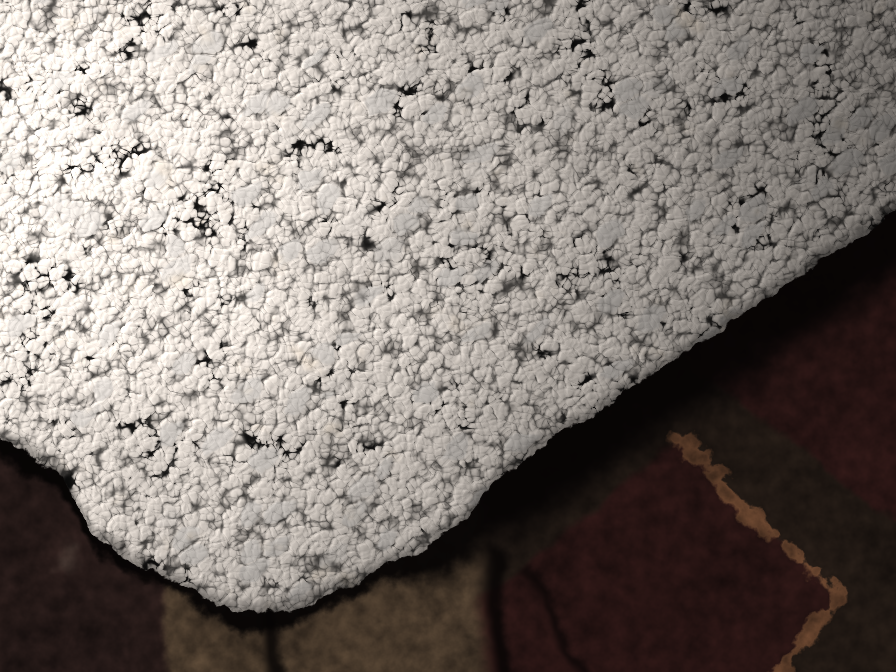
This texture is drawn by a Shadertoy shader. Its source:

```glsl
// Draws a rough, pitted concrete block lit from the left above a dark floor of red bricks.

vec2 hash2(vec2 p) {
    return fract(sin(vec2(dot(p, vec2(127.1, 311.7)), dot(p, vec2(269.5, 183.3)))) * 43758.5);
}

float gradientNoise(vec2 p) {
    vec2 i = floor(p), f = fract(p), u = f * f * (3.0 - 2.0 * f);
    vec2 o = vec2(0.0, 1.0);
    float a = dot(hash2(i) * 2.0 - 1.0, f);
    float b = dot(hash2(i + o.yx) * 2.0 - 1.0, f - o.yx);
    float c = dot(hash2(i + o.xy) * 2.0 - 1.0, f - o.xy);
    float d = dot(hash2(i + o.yy) * 2.0 - 1.0, f - o.yy);
    return mix(mix(a, b, u.x), mix(c, d, u.x), u.y);
}

float fbm(vec2 p) {
    float sum = 0.0, gain = 0.6;
    for (int i = 0; i < 4; i++) {
        sum += gain * gradientNoise(p);
        p = mat2(1.6, 1.2, -1.2, 1.6) * p;
        gain *= 0.5;
    }
    return sum;
}

// Rounded cell height in x, random cell value in y
vec2 grains(vec2 p) {
    vec2 cell = floor(p), f = fract(p), id = vec2(0.0);
    float near = 8.0, next = 8.0;
    for (int y = -1; y <= 1; y++)
    for (int x = -1; x <= 1; x++) {
        vec2 o = vec2(x, y), h = hash2(cell + o);
        float d = length(o + h - f);
        if (d < near) { next = near; near = d; id = h; }
        else next = min(next, d);
    }
    float dome = max(1.0 - 1.2 * near * near, 0.0);
    return vec2(dome * smoothstep(-0.3, 0.3, next - near), fract(id.x * 7.3 + id.y));
}

// Surface height in x, smooth pebble mask in y
vec2 relief(vec2 p) {
    vec2 q = p + 0.014 * vec2(fbm(p * 36.0), fbm(p * 36.0 + 9.0));
    vec2 along = mat2(0.8, -0.6, 0.6, 0.8) * q;
    vec2 coarse = grains(along * vec2(20.0, 34.0));
    vec2 middle = grains(along * vec2(40.0, 52.0));
    float fine = grains(q * 88.0).x;
    float pebble = smoothstep(0.84, 0.88, coarse.y) * smoothstep(0.4, 0.75, coarse.x);
    float rough = 0.24 * coarse.x + middle.x * (0.18 + 0.3 * middle.y) + 0.3 * fine;
    rough += 0.55 * fbm(p * 34.0 + 2.0) + 0.12 * gradientNoise(p * 140.0);
    return vec2(mix(rough, 0.4 + 0.2 * coarse.x + 0.12 * fine, pebble * 0.55), pebble);
}

// Height of the block's lower outline
float blockEdge(float x) {
    float left = 0.27 - 0.523 * x + 0.074 * (1.0 - smoothstep(0.08, 0.15, x));
    float bottom = max(max(left, 0.09), 0.48 * x - 0.119);
    return mix(bottom, 0.666 * x - 0.204, smoothstep(0.65, 0.75, x));
}

// Signed distance to a line, positive on its left
float side(vec2 p, vec2 a, vec2 b) {
    vec2 d = normalize(b - a);
    return d.x * (p.y - a.y) - d.y * (p.x - a.x);
}

float segment(vec2 p, vec2 a, vec2 b) {
    vec2 d = b - a;
    return length(p - a - d * clamp(dot(p - a, d) / dot(d, d), 0.0, 1.0));
}

vec3 concrete(vec2 p, float depth) {
    vec2 surface = relief(p);
    float slope = surface.x - relief(p + vec2(-0.0034, 0.0022)).x;
    vec2 fromLamp = (p - vec2(0.0, 0.73)) * vec2(0.92, 1.08);
    float light = 1.1 / (1.0 + 0.98 * dot(fromLamp, fromLamp));
    float crevice = mix(0.36, 1.0, smoothstep(0.1, 0.66, surface.x));
    float shade = crevice * (1.0 + 0.5 * slope) * (1.0 + 0.14 * fbm(p * 7.0));
    // Deep holes gather in clusters, fewer near the base
    float cluster = gradientNoise(p * 11.0) + 0.9 * gradientNoise(p * 34.0 + 4.0);
    float pit = smoothstep(0.06, 0.36, cluster - 0.18 * smoothstep(0.45, 0.15, p.y));
    pit *= smoothstep(0.52, 0.3, surface.x);
    shade *= 1.0 - 0.82 * pit;
    shade *= mix(0.65, 1.0, smoothstep(0.0, 0.03, depth));
    vec3 tint = mix(vec3(1.0, 0.957, 0.915), vec3(0.93, 0.9, 0.87), surface.y);
    tint = mix(tint, vec3(1.0, 0.92, 0.82), 0.5 * smoothstep(0.15, 0.45, fbm(p * 18.0 + 3.0)));
    vec3 lit = tint * light * shade;
    return lit * (1.06 - 0.1 * lit);
}

vec3 brickFloor(vec2 p, float depth) {
    float grain = fbm(p * 9.0), grit = fbm(p * 42.0);
    vec2 q = p + 0.035 * vec2(grain, fbm(p * 13.0 + 5.0)) + 0.006 * grit;
    vec2 top = vec2(1.01, 0.345), corner = vec2(1.25, 0.115), foot = vec2(1.15, -0.01);
    vec3 red = vec3(0.125, 0.062, 0.058), color = vec3(0.1, 0.078, 0.06);
    // Far brick, near brick and their broken mortar
    color = mix(color, red, smoothstep(-0.006, 0.008, side(q, vec2(1.1, 0.4), vec2(1.34, 0.215))));
    float brick = min(side(q, top, vec2(0.73, 0.12)), side(q, corner, top));
    brick = min(brick, side(q, foot, corner));
    color = mix(color, red, smoothstep(-0.006, 0.008, brick));
    float mortar = min(segment(q, top, corner), segment(q, corner, foot));
    float crumble = 0.05 * grit + 0.03 * gradientNoise(p * 22.0);
    color = mix(color, vec3(0.36, 0.24, 0.16), smoothstep(0.015, 0.004, mortar + crumble));
    color *= mix(0.4, 1.0, smoothstep(0.0, 0.014, segment(q, vec2(0.78, 0.15), vec2(0.87, 0.0))));
    // Tan rubble in the middle, worn slab on the left
    color = mix(vec3(0.24, 0.195, 0.145), color, smoothstep(0.7, 0.74, q.x));
    vec3 slab = mix(vec3(0.12, 0.083, 0.076), vec3(0.25, 0.21, 0.185), smoothstep(0.15, 0.45, grain));
    color = mix(slab, color, smoothstep(0.24, 0.258, q.x));
    float gap = min(segment(q, vec2(0.385, 0.12), vec2(0.41, 0.0)), segment(q, vec2(0.74, 0.18), vec2(0.75, 0.0)));
    color *= mix(0.2, 1.0, smoothstep(0.002, 0.022, gap));
    float reach = mix(0.03, 0.15, smoothstep(0.55, 0.8, p.x));
    float shadow = smoothstep(reach * 0.4, reach, -depth + 0.03 * grain);
    color *= (1.0 + 0.6 * grain + 0.8 * grit) * mix(0.06, 1.0, shadow);
    return color + vec3(0.022, 0.014, 0.013);
}

void mainImage(out vec4 fragColor, in vec2 fragCoord) {
    vec2 p = fragCoord / iResolution.y;
    float ragged = 0.022 * fbm(p * 22.0) + 0.014 * fbm(p * 64.0);
    float depth = p.y - blockEdge(p.x) + ragged;
    float blur = 1.2 / iResolution.y;
    vec3 color = mix(brickFloor(p, depth), concrete(p, depth), smoothstep(-blur, blur, depth));
    fragColor = vec4(clamp(color, 0.0, 1.0), 1.0);
}
```
